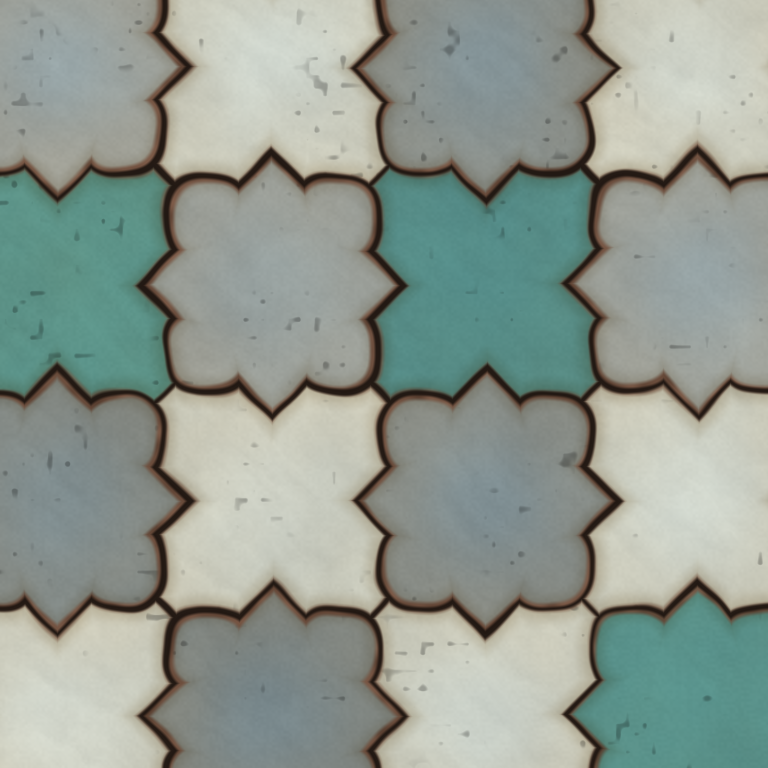
This pattern is drawn by a WebGL 1 fragment shader. Its source:

```glsl
precision highp float;
// Handmade glazed tiles on a checkerboard: lobed tiles with four points
// interlock with the concave tiles left between them. Distances give the dark
// joints and bare clay rims; value noise gives the mottled, worn glaze.

uniform vec2 u_resolution;

#define PITCH vec2(0.2775, 0.2815)   // tile spacing, in canvas units
#define ORIGIN vec2(-0.062, -0.0527) // top left corner of the first tile
#define POINT 0.617                  // centre to tip, in tile units
#define LOBE_CENTRE 0.300
#define LOBE_RADIUS 0.199
#define LOBE_POWER 2.6               // 2 is round, higher is squarer
#define JOINT 0.0125                 // half width of the dark joint
#define RIM 0.020                    // width of the clay rim
#define JITTER 0.014                 // misplacement of the lobed tiles
#define MOTTLE 0.11                  // strength of the glaze clouding

float hash(vec2 p) {
  return fract(sin(dot(p, vec2(127.1, 311.7))) * 43758.5453);
}

float noise(vec2 p) {
  vec2 i = floor(p), f = fract(p);
  f = f * f * (3.0 - 2.0 * f);
  return mix(mix(hash(i), hash(i + vec2(1.0, 0.0)), f.x),
             mix(hash(i + vec2(0.0, 1.0)), hash(i + 1.0), f.x), f.y);
}

float fbm(vec2 p) {
  float sum = 0.0, amp = 0.5;
  for (int i = 0; i < 5; i++) {
    sum += amp * noise(p);
    p = mat2(1.6, 1.2, -1.2, 1.6) * p + 7.3;
    amp *= 0.5;
  }
  return sum;
}

// Signed distance to a diamond joined with four squarish corner lobes.
float lobedTile(vec2 p) {
  p = abs(p);
  float diamond = (p.x + p.y - POINT) * 0.7071;
  vec2 q = pow(abs(p - LOBE_CENTRE) + 1e-4, vec2(LOBE_POWER));
  float lobe = pow(q.x + q.y, 1.0 / LOBE_POWER) - LOBE_RADIUS;
  return min(diamond, lobe);
}

// Glaze by column and row: teal, grey or cream, shifted a little per tile.
vec3 glazeColour(vec2 id, bool lobed, float centre) {
  float tone = hash(id + 3.7);
  bool secondRow = mod(id.y, 4.0) == 1.0;
  bool tealLobed = mod(id.x, 4.0) == 3.0 && mod(id.y, 4.0) == 3.0;
  if (tealLobed || (secondRow && !lobed))
    return mix(vec3(0.33, 0.54, 0.53), vec3(0.38, 0.60, 0.54), tone);
  if (!lobed)
    return mix(vec3(0.79, 0.79, 0.73), vec3(0.81, 0.83, 0.79), centre);
  bool pale = secondRow || id.x + id.y == 0.0;
  vec3 grey = pale ? vec3(0.61, 0.62, 0.59) : vec3(0.52, 0.54, 0.52);
  grey += (tone - 0.5) * 0.04;
  return grey + centre * vec3(-0.02, 0.015, 0.045);
}

void main() {
  vec2 uv = gl_FragCoord.xy / u_resolution;
  vec2 g = (vec2(uv.x, 1.0 - uv.y) - ORIGIN) / PITCH;
  float pixel = 1.0 / (u_resolution.y * PITCH.y);
  vec2 wobble = vec2(noise(g * 7.0), noise(g * 7.0 + 40.0)) - 0.5;
  vec2 p = g + wobble * 0.018;

  // Nearest lobed tile by shape, nearest concave tile by diamond distance.
  float dLobed = 10.0, dConcave = 10.0;
  vec2 lobedId = vec2(0.0), concaveId = vec2(0.0);
  for (int j = -1; j <= 1; j++) {
    for (int i = -1; i <= 1; i++) {
      vec2 id = floor(g) + vec2(float(i), float(j));
      vec2 local = p - id - 0.5;
      if (mod(id.x + id.y, 2.0) < 0.5) {
        vec2 shift = vec2(hash(id), hash(id + 19.0)) - 0.5;
        float d = lobedTile(local - shift * JITTER);
        if (d < dLobed) { dLobed = d; lobedId = id; }
      } else {
        float d = abs(local.x) + abs(local.y);
        if (d < dConcave) { dConcave = d; concaveId = id; }
      }
    }
  }
  bool lobed = dLobed < 0.0;
  float depth = lobed ? -dLobed : min(dLobed, (1.0 - dConcave) * 0.7071);
  vec2 id = lobed ? lobedId : concaveId;
  vec2 local = p - id - 0.5;

  // Glaze: soft centre, clouds, brushed ridges and fine grain.
  float centre = 1.0 - smoothstep(0.05, 0.5, length(local));
  vec3 colour = glazeColour(id, lobed, centre);
  vec2 seed = g + id * 5.0;
  float cloud = fbm(seed * 3.0) - 0.48;
  float ridge = fbm(mat2(3.0, -9.0, 4.0, 12.0) * seed + cloud * 3.0) - 0.48;
  colour *= 1.0 + MOTTLE * cloud + 0.07 * ridge;
  colour += vec3(0.03, 0.0, -0.03) * (fbm(seed * 2.0 + 31.0) - 0.45);
  colour += (noise(g * 75.0) - 0.5) * 0.018;
  colour *= 1.0 - 0.25 * smoothstep(0.78, 0.95, noise(seed * 24.0))
                       * smoothstep(0.6, 0.8, noise(seed * 5.0));

  // Worn edge: warm tint, bare clay, then the dark joint.
  float wear = noise(g * 4.5 + 11.0);
  colour *= mix(vec3(0.88, 0.85, 0.80), vec3(1.0), smoothstep(0.0, 0.10, depth));
  float joint = JOINT * mix(0.55, 1.35, noise(g * 3.2 + 57.0));
  float rim = joint + RIM * (lobed ? 0.4 + wear : 0.8 * wear);
  vec3 clay = mix(vec3(0.32, 0.20, 0.14), vec3(0.50, 0.34, 0.26), noise(g * 16.0));
  float bare = 1.0 - smoothstep(rim - 0.010 - pixel, rim + 0.006 + pixel, depth);
  colour = mix(colour, clay, bare * (lobed ? 0.85 : 0.65));
  float dark = 1.0 - smoothstep(joint - 0.004 - pixel, joint + 0.004 + pixel, depth);
  colour = mix(colour, vec3(0.12, 0.085, 0.065), dark * 0.95);

  gl_FragColor = vec4(clamp(colour, 0.0, 1.0), 1.0);
}
```
